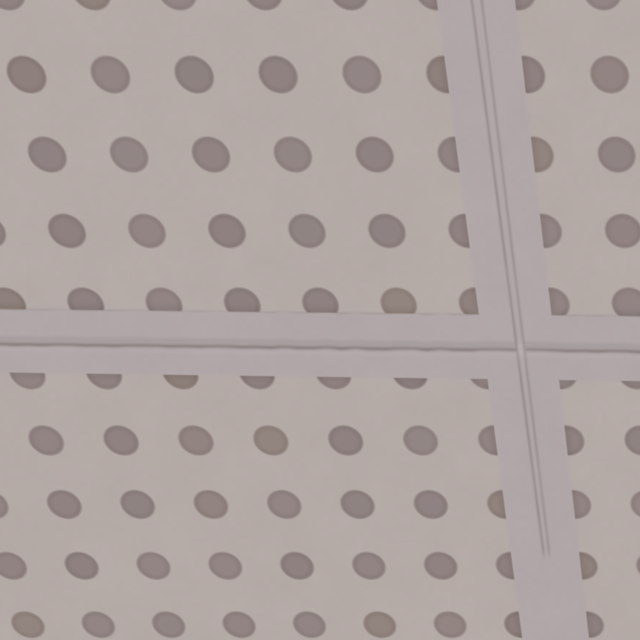
Give the GLSL for this texture, as a WebGL 1 fragment shader.

```glsl
precision highp float;
// Perforated ceiling panels seen at a slant: round holes on a lattice in
// perspective, cut off by the plain borders along two crossing panel seams.
// Rows shrink with a projective map; grooves and borders are slanted lines.
uniform vec2 u_resolution;

// Colours
const vec3 PANEL = vec3(0.705, 0.665, 0.650);
const vec3 BORDER = vec3(0.690, 0.652, 0.660);
const vec3 HOLE = vec3(0.565, 0.515, 0.512);
const vec3 HOLE_WARM = vec3(0.565, 0.510, 0.475);
const vec3 SHADE = vec3(0.635, 0.600, 0.600);
const vec3 GROOVE = vec3(0.530, 0.490, 0.488);
const vec3 GLINT = vec3(0.745, 0.710, 0.710);

// Perspective lattice: column spacing at the top and its change per unit down
const float SPACING = 0.13385;
const float SPACING_FALL = 0.0245;
const float ROW_DEPTH = 0.1828;
const float FIRST_ROW = 7.634;
const vec2 COLUMN_LINE = vec2(0.0114, 0.2584); // offset, slope
const float RIGHT_SHIFT = 0.045;               // lattice step at the seam
const float HOLE_RADIUS = 0.229;

// Slanted lines as (offset, slope), measured from the top left
const vec2 BORDER_LEFT = vec2(0.6823, 0.134);
const vec2 BORDER_RIGHT = vec2(0.8047, 0.116);
const vec2 BORDER_TOP = vec2(0.4830, 0.011);
const vec2 BORDER_BOTTOM = vec2(0.5820, 0.0135);
const vec2 SEAM_ACROSS = vec2(0.5375, 0.0115);
const vec2 SEAM_DOWN_A = vec2(0.7370, 0.130);
const vec2 SEAM_DOWN_B = vec2(0.7526, 0.122);
const float SEAM_DOWN_END = 0.866;
const float BLUR = 0.0027;

float hash(vec2 p) {
  p = fract(p * vec2(0.1031, 0.1137));
  p += dot(p, p.yx + 33.33);
  return fract((p.x + p.y) * p.x * 17.0);
}

float noise(vec2 p) {
  vec2 i = floor(p), f = fract(p);
  f = f * f * (3.0 - 2.0 * f);
  return mix(mix(hash(i), hash(i + vec2(1.0, 0.0)), f.x),
             mix(hash(i + vec2(0.0, 1.0)), hash(i + 1.0), f.x), f.y);
}

float lineAt(vec2 l, float t) { return l.x + l.y * t; }

float softStep(float d, float blur) { return smoothstep(-blur, blur, d); }

// Soft stroke around zero
float stroke(float d, float width) { return exp(-d * d / (width * width)); }

void main() {
  vec2 p = gl_FragCoord.xy / u_resolution;
  p.y = 1.0 - p.y;
  float wobble = noise(vec2(p.x * 45.0, 3.0)) - 0.5;

  // Signed distances to the perforated areas, positive inside
  float fromLeft = lineAt(BORDER_LEFT, p.y) - p.x;
  float fromRight = p.x - lineAt(BORDER_RIGHT, p.y);
  float fromTop = lineAt(BORDER_TOP, p.x) - p.y;
  float fromBottom = p.y - lineAt(BORDER_BOTTOM, p.x);
  float field = min(max(fromLeft, fromRight), max(fromTop, fromBottom));

  // Lattice coordinates and the nearest hole
  float spacing = SPACING - SPACING_FALL * p.y;
  vec2 grid = vec2((p.x - lineAt(COLUMN_LINE, p.y)) / spacing,
                   (1.0 / spacing - FIRST_ROW) / ROW_DEPTH);
  grid.x += RIGHT_SHIFT * step(-0.06, fromRight);
  vec2 cell = floor(grid + 0.5);
  float hole = (HOLE_RADIUS - length(grid - cell)) * spacing;
  float holeMask = softStep(hole, BLUR) * softStep(field, 0.0018);

  // Panel face with faint mottling, then the cooler borders
  vec3 color = mix(BORDER, PANEL, softStep(field, 0.006));
  color += 0.010 * (noise(p * 22.0) - 0.5) + 0.006 * (noise(p * 110.0) - 0.5);

  // Frayed cut edge on the upper panels
  float cutEdge = stroke(fromTop + 0.0015 * wobble, 0.0022)
                * softStep(max(fromLeft, fromRight), 0.004);
  color = mix(color, SHADE, cutEdge * (0.45 + 0.7 * wobble));

  // Holes: darker rim and cut, small change of tint from hole to hole
  float tint = hash(cell + 40.0);
  vec3 holeColor = mix(HOLE, HOLE_WARM, 0.55 * smoothstep(0.72, 1.0, tint));
  holeColor += 0.020 * (hash(cell + 71.0) - 0.5);
  holeColor -= 0.025 * stroke(hole - 0.004, 0.004);
  holeColor -= 0.035 * stroke(field, 0.009);
  color = mix(color, holeColor, holeMask);

  // Seam across: soft shade above a thin dark groove
  float across = p.y - lineAt(SEAM_ACROSS, p.x) - 0.002 * wobble;
  float shade = softStep(across + 0.0125, 0.004) * softStep(0.003 - across, 0.004);
  color = mix(color, SHADE, 0.65 * shade);
  color = mix(color, GROOVE, (0.72 + 0.3 * wobble) * stroke(across, 0.0030));
  color = mix(color, GLINT, 0.18 * stroke(across - 0.008, 0.004));

  // Seam down: two fine grooves with a pale strip between, ending low down
  float downA = p.x - lineAt(SEAM_DOWN_A, p.y);
  float downB = p.x - lineAt(SEAM_DOWN_B, p.y);
  float downFade = softStep(SEAM_DOWN_END - p.y, 0.012);
  float strip = softStep(downA, 0.003) * softStep(-downB, 0.003) * downFade;
  color = mix(color, BORDER, 0.75 * strip);
  float grooves = max(0.60 * stroke(downA, 0.0026), 0.48 * stroke(downB, 0.0026));
  color = mix(color, GROOVE, grooves * downFade * (0.75 + 0.25 * noise(p * 30.0)));

  // Pale glint where the seams cross
  float crossing = stroke(across, 0.012) * stroke(0.5 * (downA + downB), 0.006);
  color = mix(color, GLINT, 0.6 * crossing);

  gl_FragColor = vec4(color, 1.0);
}
```
